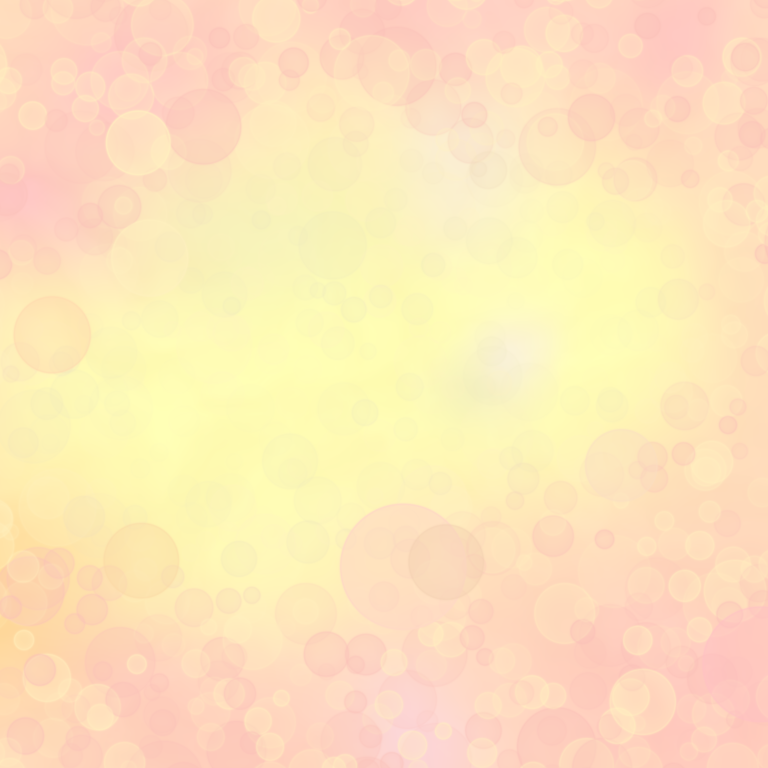
A WebGL 2 fragment shader for this background:

```glsl
#version 300 es
precision highp float;

#define YELLOW vec3(1.0, 0.995, 0.70)
#define PEACH vec3(1.0, 0.86, 0.74)
#define PINK vec3(1.0, 0.75, 0.77)
#define ORANGE vec3(1.0, 0.85, 0.56)
#define CREAM vec3(1.0, 0.945, 0.75)
#define ROSE vec3(0.98, 0.75, 0.72)
#define OLIVE vec3(0.92, 0.90, 0.74)
#define HAZE vec3(0.98, 0.93, 0.92)
#define RIM_WIDTH 0.0016
#define DISC_ALPHA 0.30
#define MOTTLE 0.045

uniform vec2 u_resolution;
out vec4 fragColor;

float pixel;

vec4 hash4(vec2 p) {
    vec4 q = fract(p.xyxy * vec4(0.1031, 0.1030, 0.0973, 0.1099));
    q += dot(q, q.wzxy + 33.33);
    return fract((q.xxyz + q.yzzw) * q.zywx);
}

float valueNoise(vec2 p) {
    vec2 i = floor(p), f = fract(p);
    f = f * f * (3.0 - 2.0 * f);
    float low = mix(hash4(i).x, hash4(i + vec2(1, 0)).x, f.x);
    float high = mix(hash4(i + vec2(0, 1)).x, hash4(i + vec2(1, 1)).x, f.x);
    return mix(low, high, f.y);
}

float fbm(vec2 p) {
    float sum = 0.0, amp = 0.5;
    for (int i = 0; i < 4; i++) {
        sum += amp * valueNoise(p);
        p = p * 2.03 + 7.3;
        amp *= 0.5;
    }
    return sum;
}

float glow(vec2 p, vec2 center, vec2 size) {
    vec2 d = (p - center) / size;
    return exp(-dot(d, d));
}

// Amount of sunny centre against the warm border
float sunAt(vec2 p) {
    float sun = 1.35 * glow(p, vec2(0.43, 0.58), vec2(0.34, 0.30));
    sun += 0.75 * glow(p, vec2(0.12, 0.43), vec2(0.23, 0.17));
    sun += 0.85 * glow(p, vec2(0.76, 0.58), vec2(0.20, 0.21));
    sun += 0.40 * glow(p, vec2(0.35, 0.26), vec2(0.20, 0.12));
    return 1.0 - exp(-1.9 * sun * sun);
}

vec3 backdrop(vec2 p) {
    vec3 c = mix(PEACH, YELLOW, sunAt(p));
    // Pink clouds along the top
    c = mix(c, PINK, 0.85 * glow(p, vec2(0.18, 0.91), vec2(0.13, 0.11)));
    c = mix(c, PINK, 0.85 * glow(p, vec2(0.04, 0.73), vec2(0.11, 0.09)));
    c = mix(c, PINK, 0.60 * glow(p, vec2(0.56, 0.97), vec2(0.21, 0.08)));
    c = mix(c, PINK, 0.65 * glow(p, vec2(0.88, 0.96), vec2(0.11, 0.09)));
    // Rose and orange along the bottom
    c = mix(c, ROSE + 0.02, 0.85 * glow(p, vec2(0.90, 0.08), vec2(0.23, 0.16)));
    c = mix(c, ROSE + 0.02, 0.55 * glow(p, vec2(0.30, 0.03), vec2(0.20, 0.12)));
    c = mix(c, ROSE + 0.02, 0.40 * glow(p, vec2(0.15, 0.12), vec2(0.12, 0.07)));
    c = mix(c, ORANGE, 0.80 * glow(p, vec2(-0.02, 0.23), vec2(0.13, 0.15)));
    // Pale haze and cool shadows
    c = mix(c, HAZE, 0.65 * glow(p, vec2(0.59, 0.79), vec2(0.09, 0.10)));
    c = mix(c, HAZE, 0.70 * glow(p, vec2(0.67, 0.54), vec2(0.05, 0.07)));
    c = mix(c, vec3(0.99, 0.85, 0.88), 0.85 * glow(p, vec2(0.53, 0.03), vec2(0.09, 0.11)));
    c = mix(c, OLIVE, 0.40 * glow(p, vec2(0.32, 0.71), vec2(0.16, 0.09)));
    c = mix(c, OLIVE, 0.45 * glow(p, vec2(0.62, 0.49), vec2(0.07, 0.05)));
    return c;
}

// Translucent disc with a thin brighter or darker rim
vec3 disc(vec3 c, vec2 p, vec2 center, float radius, vec3 tint, float alpha) {
    float len = length(p - center), d = len - radius;
    float fill = 1.0 - smoothstep(-pixel, pixel, d);
    fill *= 0.7 + 0.3 * smoothstep(0.3, 1.0, len / radius);
    float edge = d / max(RIM_WIDTH, pixel);
    float rim = 0.6 * exp(-edge * edge);
    return mix(c, tint, min(alpha * (fill + rim), 1.0));
}

// Scattered discs, one candidate per jittered cell
vec3 bokeh(vec3 c, vec2 p, float cell, float seed) {
    vec2 home = floor(p / cell);
    for (int k = 0; k < 9; k++) {
        vec2 id = home + vec2(k % 3 - 1, k / 3 - 1);
        vec4 h = hash4(id + seed), g = hash4(id + seed + 57.0);
        vec2 center = (id + h.xy) * cell;
        float calm = max(glow(center, vec2(0.24, 0.44), vec2(0.16, 0.12)),
                         glow(center, vec2(0.77, 0.58), vec2(0.13, 0.14)));
        float sun = sunAt(center);
        vec3 shade = mix(ROSE, OLIVE, smoothstep(0.35, 0.95, sun));
        vec3 tint = g.x < 0.52 ? CREAM : shade;
        float alpha = DISC_ALPHA * (0.4 + g.y) * mix(1.0, 0.55, sun);
        alpha *= step(h.w, 0.8) * (1.0 - 0.8 * calm);
        c = disc(c, p, center, cell * mix(0.2, 0.42, h.z), tint, alpha);
    }
    return c;
}

void main() {
    float side = min(u_resolution.x, u_resolution.y);
    vec2 p = (gl_FragCoord.xy - 0.5 * u_resolution) / side + 0.5;
    pixel = 1.0 / side;

    vec2 warp = vec2(fbm(p * 5.0), fbm(p * 5.0 + 19.0)) - 0.47;
    vec3 c = backdrop(p + 0.10 * warp);
    c += MOTTLE * (fbm(p * 9.0 + 4.0 * warp) - 0.47) * vec3(0.3, 0.8, 1.0);

    for (int i = 0; i < 4; i++)
        c = bokeh(c, p, 0.125 - 0.025 * float(i), 13.0 + 31.0 * float(i));

    // Dominant discs
    c = disc(c, p, vec2(0.525, 0.262), 0.082, vec3(1.0, 0.85, 0.77), 0.65);
    c = disc(c, p, vec2(0.990, 0.135), 0.075, PINK, 0.45);
    c = disc(c, p, vec2(0.068, 0.564), 0.050, vec3(1.0, 0.84, 0.68), 0.45);
    c = disc(c, p, vec2(0.265, 0.835), 0.049, ROSE, 0.35);
    c = disc(c, p, vec2(0.195, 0.664), 0.050, CREAM, 0.45);
    c = disc(c, p, vec2(0.180, 0.814), 0.042, CREAM, 0.55);
    c = disc(c, p, vec2(0.484, 0.905), 0.049, CREAM, 0.30);
    c = disc(c, p, vec2(0.184, 0.270), 0.049, vec3(0.98, 0.84, 0.64), 0.40);
    c = disc(c, p, vec2(0.809, 0.394), 0.047, vec3(0.98, 0.87, 0.76), 0.45);
    c = disc(c, p, vec2(0.581, 0.268), 0.049, vec3(0.94, 0.80, 0.68), 0.35);
    c = disc(c, p, vec2(0.837, 0.086), 0.043, CREAM, 0.40);

    fragColor = vec4(clamp(c, 0.0, 1.0), 1.0);
}
```
